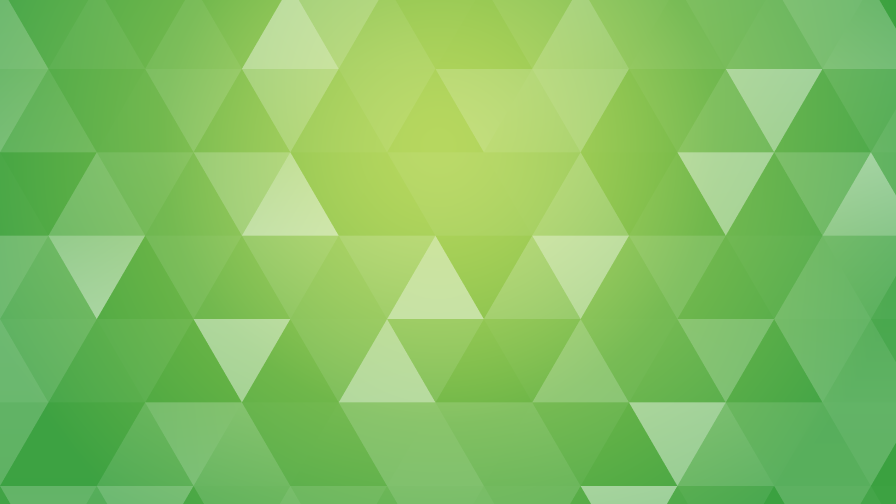
A WebGL 1 fragment shader for this background:

```glsl
precision highp float;
// A mosaic of triangles over a radial yellow-green to green glow.
// Each triangle gets a pale veil: a hashed base strength, raised or lowered
// along repeating diagonals and columns of the grid. Edges are supersampled.

uniform vec2 u_resolution;

// Lengths are in canvas heights, measured from the top left.
const float HALF_SIDE = 0.0960;
const float ROW_HEIGHT = 0.1655;
const float FIRST_ROW = -0.0289;
const vec2 GLOW_CENTER = vec2(0.87, 0.29);
const float GLOW_MID = 0.55;
const float GLOW_END = 0.95;
const float GLOW_CURVE = 1.6;

const vec3 GLOW_COLOR = vec3(0.71, 0.84, 0.36);
const vec3 MID_COLOR = vec3(0.42, 0.71, 0.27);
const vec3 RIM_COLOR = vec3(0.23, 0.63, 0.25);

const float BASE_VEIL = 0.22;
const float MILD_VEIL = 0.25;
const float STRONG_VEIL = 0.45;
const float SHADE = 0.3;
const float VEIL_SLOPE = 0.15;
const int SAMPLES = 3;

float hash(vec2 p) {
  return fract(sin(dot(p, vec2(127.1, 311.7))) * 43758.5453);
}

// One when the whole number n is a multiple of period, else zero.
float repeats(float n, float period) {
  return step(mod(n + 0.5, period), 1.0);
}

// Bright triangles pointing down: diagonals that shift at the middle row.
float downAccent(float column, float row) {
  bool middle = abs(row - 3.0) < 0.5;
  float diagonal = middle ? 5.0 : (row > 3.5 ? 9.0 : 7.0);
  bool rightSide = column > 10.0;
  bool mirrored = abs(row - 4.0) < 0.5;
  bool strong = middle || (rightSide != mirrored && row > 0.5);
  return repeats(column + row - diagonal, 10.0) * (strong ? STRONG_VEIL : MILD_VEIL);
}

// Bright triangles pointing up: a column that bends into a diagonal.
float upAccent(float column, float row) {
  float start = row < 2.5 ? 6.0 : 12.0 - row;
  bool strong = row > 0.5 || column < 10.0;
  float lit = step(row, 4.5);
  return lit * repeats(column - start, 12.0) * (strong ? STRONG_VEIL : MILD_VEIL);
}

// Mild light columns in the upper rows, with one row left out.
float columnAccent(float column, float row) {
  float lit = step(row, 4.5) * step(0.5, abs(row - 2.0));
  return repeats(column, 12.0) * lit * MILD_VEIL;
}

// Deeper triangles along diagonals, more of them in the upper rows.
float shadeDiagonals(float diagonal, float row) {
  float belowTop = step(0.5, row);
  float upper = step(row, 2.5);
  float shaded = repeats(diagonal - 6.0, 12.0) * belowTop;
  shaded += repeats(diagonal - 10.0, 12.0) * upper;
  shaded += repeats(diagonal - 3.0, 12.0) * upper * belowTop;
  return mix(1.0, SHADE, shaded);
}

// Returns column, row and depth below the top of the triangle's row.
vec3 findTriangle(vec2 p) {
  float across = p.x / HALF_SIDE;
  float down = (p.y - FIRST_ROW) / ROW_HEIGHT;
  float column = floor(across);
  float row = floor(down);
  float depth = fract(down);
  float edge = mix(1.0 - depth, depth, repeats(column + row, 2.0));
  return vec3(column + step(edge, fract(across)), row, depth);
}

float veilStrength(vec2 p) {
  vec3 triangle = findTriangle(p);
  float column = triangle.x;
  float row = triangle.y;
  float pointsUp = repeats(column + row, 2.0);
  float accent = mix(downAccent(column, row), upAccent(column, row), pointsUp);
  float veil = BASE_VEIL * hash(triangle.xy) * shadeDiagonals(column + row, row);
  veil = max(veil, max(accent, columnAccent(column, row)));

  // Slight fade inside the triangle, in a hashed direction.
  float slope = VEIL_SLOPE * (2.0 * hash(triangle.yx + 17.0) - 1.0);
  return veil * (1.0 + slope * (2.0 * triangle.z - 1.0));
}

vec3 glow(vec2 p) {
  float radius = length(p - GLOW_CENTER);
  float inner = pow(clamp(radius / GLOW_MID, 0.0, 1.0), GLOW_CURVE);
  float outer = clamp((radius - GLOW_MID) / (GLOW_END - GLOW_MID), 0.0, 1.0);
  return mix(mix(GLOW_COLOR, MID_COLOR, inner), RIM_COLOR, outer);
}

void main() {
  vec2 point = vec2(gl_FragCoord.x, u_resolution.y - gl_FragCoord.y) / u_resolution.y;

  // Average the veil over a grid inside the pixel.
  float veil = 0.0;
  for (int j = 0; j < SAMPLES; j++) {
    for (int i = 0; i < SAMPLES; i++) {
      vec2 offset = (vec2(float(i), float(j)) + 0.5) / float(SAMPLES) - 0.5;
      veil += veilStrength(point + offset / u_resolution.y);
    }
  }
  veil /= float(SAMPLES * SAMPLES);

  gl_FragColor = vec4(mix(glow(point), vec3(1.0), veil), 1.0);
}
```
